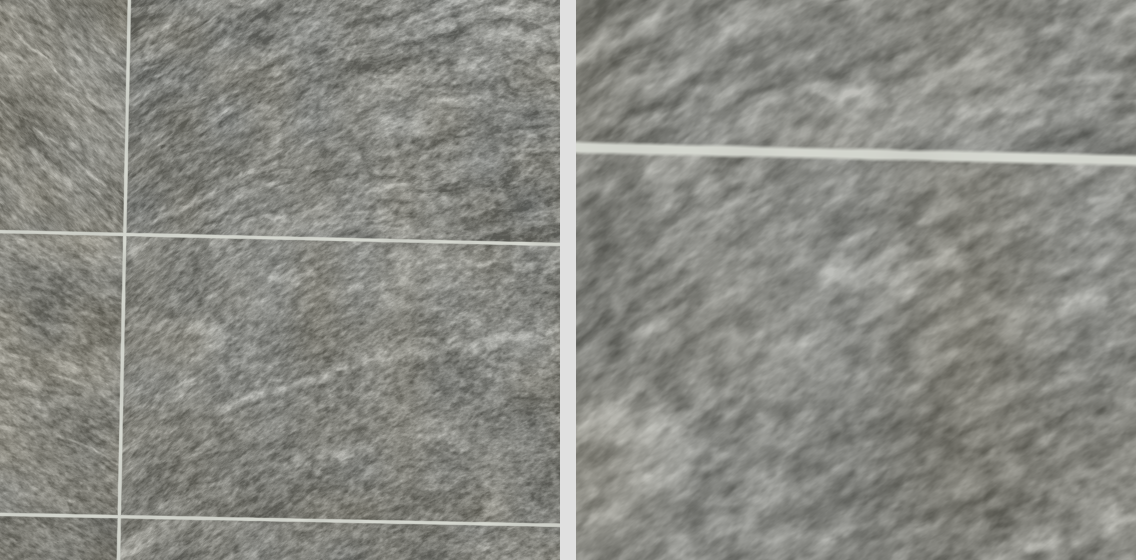
Left, the full canvas; right, a detail of the centre.
This texture is drawn by a three.js fragment shader. Its source:

```glsl
// Grey slate wall tiles with pale veins, bedded grain and thin light grout
#define TILE_WIDTH 1.0
#define TILE_HEIGHT 0.505
#define JOINT_ORIGIN vec2(0.2115, 0.0815)
#define JOINT_TILT vec2(0.0195, -0.0195)
#define GROUT_HALF_WIDTH 0.0031
#define EDGE_SOFTNESS 0.0016
#define GRAIN_CONTRAST 0.95
#define CLOUD_CONTRAST 0.55
#define BEDDING_CONTRAST 0.85
#define STONE_DARK vec3(0.355, 0.355, 0.33)
#define STONE_LIGHT vec3(0.70, 0.70, 0.675)
#define GROUT_COLOR vec3(0.82, 0.83, 0.80)

varying vec2 vUv;

float hash(vec2 p) {
  vec3 q = fract(vec3(p.xyx) * 0.1031);
  q += dot(q, q.yzx + 33.33);
  return fract((q.x + q.y) * q.z);
}

float noise(vec2 p) {
  vec2 i = floor(p), f = fract(p);
  f = f * f * (3.0 - 2.0 * f);
  return mix(mix(hash(i), hash(i + vec2(1.0, 0.0)), f.x),
             mix(hash(i + vec2(0.0, 1.0)), hash(i + 1.0), f.x), f.y);
}

float fbm(vec2 p) {
  float sum = 0.0, amp = 0.533;
  for (int i = 0; i < 4; i++) {
    sum += amp * noise(p);
    p = mat2(1.6, 1.2, -1.2, 1.6) * p + 17.3;
    amp *= 0.5;
  }
  return sum;
}

// Stretched layers keep their axes so that the streaks stay aligned
float streaks(vec2 p) {
  return 0.5 * noise(p) + 0.3 * noise(p * 2.1 + 9.0) + 0.2 * noise(p * 4.3 + 31.0);
}

// Soft-edged veins at three bedding levels, broken into patches
float veins(float level, vec3 levels, vec3 widths, vec3 gains, float patches) {
  vec3 d = (level - levels) / widths;
  return dot(exp(-d * d), gains) * patches;
}

vec3 stone(vec2 p, vec2 tile, float along) {
  float upper = step(0.5, tile.y);
  float right = step(-0.5, tile.x);
  vec2 seed = 40.0 * vec2(hash(tile + 11.0), hash(tile + 27.0)) + 50.0;

  // Bedding arcs up to the right, or falls on the left column
  float arc = 0.52 * along - 0.30 * along * along;
  float fall = -mix(0.48, 0.85, upper) * along;
  float level = p.y - mix(fall, arc, right);
  float swell = fbm(p * 5.0 + seed) - 0.5;
  float ripple = fbm(p * 24.0 + seed) - 0.5;
  float folded = level + mix(0.035, 0.11, right) * swell + 0.018 * ripple;

  // Broad clouds, folded layers and fine pitted grain
  float clouds = fbm(p * 9.0 + seed.yx) - 0.5;
  float layers = streaks(vec2(along * 7.0 + swell * 3.0, folded * 65.0) + seed) - 0.5;
  vec2 fine = vec2(along + 0.3 * level, level - 0.25 * along);
  float grain = fbm(fine * vec2(80.0, 135.0) + seed) - 0.5;
  float specks = noise(fine * vec2(230.0, 340.0) + seed) - 0.5;
  float bedding = BEDDING_CONTRAST * mix(0.38, 0.85, upper * right);
  float tone = 0.46 + GRAIN_CONTRAST * grain + 0.20 * specks
             + CLOUD_CONTRAST * clouds + bedding * layers;

  // Vein levels, widths and strengths for each kind of tile
  vec3 levels = mix(mix(vec3(0.165, 0.02, 0.27), vec3(0.77, 0.635, 0.87), upper),
                    mix(vec3(0.186, 0.035, 0.335), vec3(0.61, 0.915, 0.78), upper), right);
  vec3 widths = mix(vec3(0.0035, 0.003, 0.003),
                    mix(vec3(0.014, 0.021, 0.006), vec3(0.0055, 0.006, 0.022), upper), right);
  vec3 gains = mix(vec3(0.42, 0.3, 0.28),
                   mix(vec3(0.42, 0.34, 0.28), vec3(0.42, 0.40, 0.28), upper), right);
  float wear = smoothstep(0.32, 0.60, fbm(vec2(along * 9.0, level * 14.0) + seed.yx));
  float crumble = smoothstep(0.25, 0.65, fbm(p * 55.0 + seed));
  float vein = veins(folded, levels, widths, gains, wear * (0.35 + 0.65 * crumble));
  float shade = veins(folded + 0.017, levels, widths * 0.7, gains, wear * crumble);
  tone += vein - 0.35 * shade;

  // Pale flakes and dark clefts between the layers
  float flake = smoothstep(0.60, 0.78, fbm(vec2(along * 20.0, folded * 42.0) + seed));
  float cleft = smoothstep(0.68, 0.86, noise(vec2(along * 9.0, folded * 90.0) + seed.yx));
  tone += 0.24 * flake - 0.16 * cleft * mix(0.35, 1.0, upper * right);

  // Light falls off downwards; the left column is a little warmer
  tone += 0.10 * (p.y - 0.45) - 0.10 * (1.0 - smoothstep(0.0, 0.2, p.y)) * (1.0 - right);
  vec3 color = mix(STONE_DARK, STONE_LIGHT, clamp(tone, 0.0, 1.15));
  float warmth = 0.5 * (1.0 - right) + 1.4 * (noise(p * 13.0 + seed) - 0.5) - 0.3 * upper * right;
  return color + warmth * vec3(0.009, 0.002, -0.010);
}

void main() {
  vec2 p = vUv;

  // Slightly tilted joints, with rows that narrow to the right
  float along = p.x - JOINT_ORIGIN.x - JOINT_TILT.x * p.y;
  float rowHeight = TILE_HEIGHT - 0.0035 * p.x;
  float rise = p.y - JOINT_ORIGIN.y - JOINT_TILT.y * p.x;
  vec2 size = vec2(TILE_WIDTH, rowHeight);
  vec2 cell = vec2(along, rise) / size;
  vec2 toJoint = abs(fract(cell + 0.5) - 0.5) * size;
  float joint = min(toJoint.x, toJoint.y);

  vec3 color = stone(p, floor(cell), along);
  color *= 1.0 - 0.07 * exp(-joint / 0.006);

  // Grout with faint stains and an uneven edge
  float edge = GROUT_HALF_WIDTH + 0.0006 * (noise(p * 45.0) - 0.5);
  float grout = 1.0 - smoothstep(edge - EDGE_SOFTNESS, edge + EDGE_SOFTNESS, joint);
  vec3 groutColor = GROUT_COLOR * (0.97 + 0.06 * noise(p * 30.0 + 5.0));
  gl_FragColor = vec4(mix(color, groutColor, grout), 1.0);
}
```
